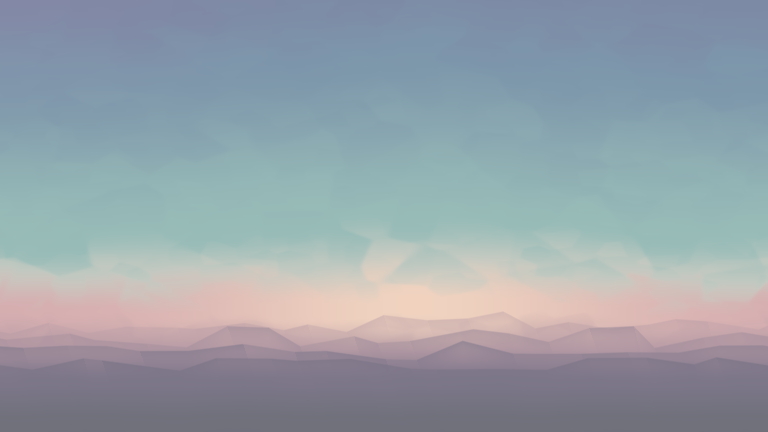
Give the GLSL for this background, as a WebGL 2 fragment shader.

```glsl
#version 300 es
precision highp float;
// Hazy dawn over low faceted hills: a vertical colour ramp is bent by a warm
// central glow and broken into soft Voronoi patches. Jagged ridges are then
// layered back to front, each one fading downward into the mist.
uniform vec2 u_resolution;
out vec4 fragColor;

const vec3 GROUND = vec3(0.435, 0.440, 0.480);
const vec3 PLUM   = vec3(0.485, 0.460, 0.540);
const vec3 ROSE   = vec3(0.700, 0.595, 0.640);
const vec3 PINK   = vec3(0.835, 0.680, 0.690);
const vec3 CREAM  = vec3(0.940, 0.825, 0.750);
const vec3 MIST   = vec3(0.780, 0.795, 0.760);
const vec3 TEAL   = vec3(0.595, 0.735, 0.720);
const vec3 BLUE   = vec3(0.490, 0.590, 0.670);
const vec3 DUSK   = vec3(0.490, 0.540, 0.650);

float hash(vec2 p) {
    return fract(sin(dot(p, vec2(127.1, 311.7))) * 43758.5453);
}

float bell(float x, float center, float width) {
    float d = (x - center) / width;
    return exp(-d * d);
}

// Softly blended random value per Voronoi cell, from -0.5 to 0.5.
float patches(vec2 p, float sharpness) {
    vec2 cell = floor(p);
    float total = 0.0, weight = 0.0;
    for (int j = -1; j <= 1; j++) {
        for (int i = -1; i <= 1; i++) {
            vec2 id = cell + vec2(i, j);
            vec2 site = id + vec2(hash(id), hash(id + 37.0));
            float w = exp(-sharpness * length(p - site));
            total += w * (hash(id + 71.0) - 0.5);
            weight += w;
        }
    }
    return total / weight;
}

// Colour of the air at height y; u runs across the canvas from 0 to 1.
vec3 airColor(float u, float y) {
    float glow = bell(u, 0.54, 0.27);
    float lift = 0.04 * glow * smoothstep(0.2, 0.32, y);
    vec3 horizon = mix(PINK, CREAM, glow);
    vec3 c = mix(GROUND, PLUM, smoothstep(0.02, 0.14, y));
    c = mix(c, ROSE, smoothstep(0.12, 0.20, y));
    c = mix(c, horizon, smoothstep(0.17, 0.27, y));
    y -= lift;
    c = mix(c, MIST, smoothstep(0.27, 0.37, y));
    c = mix(c, TEAL, smoothstep(0.33, 0.45, y));
    c = mix(c, BLUE, smoothstep(0.43, 0.85, y));
    return mix(c, DUSK, smoothstep(0.80, 1.0, y));
}

// Corner of a ridge line: jittered position and height from -0.5 to 0.5.
vec2 corner(float i, float seed) {
    return vec2(i + 0.15 + 0.7 * hash(vec2(i, seed)),
                hash(vec2(i, seed + 5.3)) - 0.5);
}

// Straight segments between corners: x is height, y identifies the segment.
vec2 ridge(float x, float seed) {
    float i = floor(x);
    if (x < corner(i, seed).x) i -= 1.0;
    vec2 a = corner(i, seed);
    vec2 b = corner(i + 1.0, seed);
    return vec2(mix(a.y, b.y, (x - a.x) / (b.x - a.x)), i);
}

// Lays one ridge over the background, with slanted facets below its crest.
vec3 addRidge(vec3 back, vec2 p, float u, float base, float relief,
              float spacing, float seed, float strength) {
    float pixel = 1.0 / u_resolution.y;
    float depth = base + relief * ridge(p.x / spacing, seed).x - p.y;
    float cover = smoothstep(-pixel, pixel, depth);
    float below = max(depth, 0.0);
    float facet = ridge((p.x - 0.35 * below) / spacing, seed).y;
    float shade = 0.65 + 0.5 * hash(vec2(facet, seed + 9.1));
    float fade = exp(-below / 0.045);
    vec3 tint = airColor(u, base - 0.055);
    return mix(back, tint, cover * fade * shade * strength);
}

void main() {
    vec2 p = gl_FragCoord.xy / u_resolution.y;
    float u = gl_FragCoord.x / u_resolution.x;

    // Sky: large and small patches shift the height used by the ramp.
    float shift = 0.045 * patches(p * vec2(8.0, 13.0), 28.0)
                + 0.020 * patches(p * vec2(15.0, 28.0) + 40.0, 24.0);
    float sky = smoothstep(0.16, 0.32, p.y);
    vec3 color = airColor(u, p.y + shift * sky);

    // Hills, from the pale far crest to the dark near one.
    for (int k = 0; k < 4; k++) {
        float n = float(k);
        color = addRidge(color, p, u, 0.252 - 0.032 * n, 0.055 - 0.004 * n,
                         0.085 + 0.008 * n, 3.7 + 11.3 * n, 0.52 + 0.04 * n);
    }

    // Faint violet toward the upper left corner.
    float corner = smoothstep(0.45, 0.0, u) * smoothstep(0.6, 1.0, p.y);
    color += corner * vec3(0.02, -0.008, 0.0);
    fragColor = vec4(color, 1.0);
}
```
